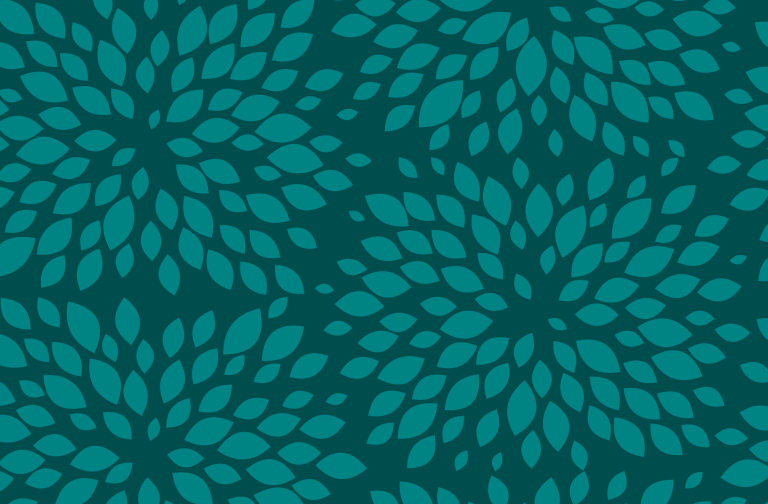
Write a Shadertoy shader that draws this pattern.

```glsl
const vec3 GROUND = vec3(0.0, 0.302, 0.306);
const vec3 LEAF = vec3(0.0, 0.512, 0.515);
const vec2 PERIOD = vec2(1.549, 0.6225);   // repeat of the flower lattice
const vec2 FIRST_FLOWER = vec2(0.2925, 0.7233);
const float DROP = 0.346;                  // height step to the second flower
const float SPREAD = 0.0395;               // spacing of the leaves
const float ASPECT = 0.51;                 // leaf width to length
const float FILL = 0.905;                  // part of the free room a leaf takes
const float JITTER = 0.32;
const float MAX_HALF = 0.07;
const float MIN_HALF = 0.019;
const float REACH = 0.5;                   // largest flower radius
const float WEIGHT_RANGE = 0.75;
const float BEND = 0.22;
const float GOLDEN_ANGLE = 2.3999632;
const float GOLDEN_RATIO = 1.618034;

vec3 hash(vec2 p) {
    vec3 q = fract(p.xyx * vec3(0.1031, 0.1030, 0.0973));
    q += dot(q, q.yxz + 33.33);
    return fract((q.xxy + q.yzz) * q.zyx);
}

// Leaf centre on a loosened sunflower spiral, relative to its flower
vec2 leafCentre(float k, float id) {
    vec2 shift = (hash(vec2(k, id)).xy - 0.5) * JITTER * SPREAD;
    float r = SPREAD * sqrt(k + 0.5);
    float angle = k * GOLDEN_ANGLE + id * 1.7 + shift.y / r;
    return (r + shift.x) * vec2(cos(angle), sin(angle));
}

float leafWeight(float k, float id) {
    return exp2((hash(vec2(k, id)).z - 0.5) * 2.0 * WEIGHT_RANGE);
}

// Coordinates along and across an axis
vec2 toAxis(vec2 v, vec2 axis) {
    return vec2(dot(v, axis), axis.x * v.y - axis.y * v.x);
}

// Distance of two leaves, counted in leaf half lengths
float leafSpacing(vec2 a, vec2 b) {
    vec2 d = abs(toAxis(b - a, normalize(a + b))) / vec2(1.0, ASPECT);
    d = pow(d + 1e-6, vec2(1.5));
    return pow(d.x + d.y, 0.6667);
}

// Spiral neighbours lie a Fibonacci number of steps away
float neighbour(float k, int i) {
    float n = floor(log(7.5 * sqrt(k)) / log(GOLDEN_RATIO)) - 1.0 + float(i / 2);
    float stride = round(pow(GOLDEN_RATIO, n) / 2.236068);
    return k + ((i & 1) == 0 ? stride : -stride);
}

// Half length when each gap is divided by weight
float sharedSize(float k, float id) {
    vec2 q = leafCentre(k, id);
    float w = leafWeight(k, id);
    float size = min(MAX_HALF, 0.52 * length(q));
    for (int i = 0; i < 8; i++) {
        float j = neighbour(k, i);
        if (j < 1.0) continue;
        size = min(size, leafSpacing(q, leafCentre(j, id)) * w / (w + leafWeight(j, id)));
    }
    return size;
}

// Half length after growing into half of the room left over
float grownSize(float k, float id, vec2 q) {
    float room = min(MAX_HALF * 1.1, 0.55 * length(q));
    for (int i = 0; i < 8; i++) {
        float j = neighbour(k, i);
        if (j < 1.0) continue;
        room = min(room, leafSpacing(q, leafCentre(j, id)) - sharedSize(j, id));
    }
    return 0.5 * (sharedSize(k, id) + room);
}

// Half length that fits before the border to the six flowers around
float borderSize(vec2 q, vec2 axis, float side) {
    float size = 1.0;
    for (int i = 0; i < 6; i++) {
        float s = (i & 1) == 0 ? 1.0 : -1.0;
        vec2 other = i < 2 ? vec2(0.0, s * PERIOD.y)
            : vec2(0.5 * s * PERIOD.x, side * (i < 4 ? -DROP : PERIOD.y - DROP));
        float d = length(other);
        float gap = 0.5 * d - dot(q, other) / d + 0.003;
        size = min(size, gap / length(toAxis(other / d, axis) * vec2(1.0, ASPECT)));
    }
    return size;
}

// Signed distance to a pointed, slightly bent leaf
float leafDistance(vec2 v, float size, float bend) {
    float x = v.x / size;
    float y = abs(v.y + bend * ASPECT * size * (x * x - 0.4));
    return (y - ASPECT * size * (1.0 - x * x)) / length(vec2(1.0, 2.0 * ASPECT * x));
}

// Nearest leaf of one flower
float flowerDistance(vec2 p, float id, float side) {
    float r = length(p), nearest = 1.0;
    float inner = max(r - MAX_HALF, 0.0) / SPREAD;
    float outer = min(r + MAX_HALF, REACH) / SPREAD;
    for (float k = max(1.0, floor(inner * inner)); k <= outer * outer; k++) {
        vec2 q = leafCentre(k, id);
        vec2 axis = normalize(q);
        vec2 v = toAxis(p - q, axis);
        if (abs(v.x) > MAX_HALF || abs(v.y) > MAX_HALF * ASPECT * 1.2) continue;
        float size = borderSize(q, axis, side);
        if (size < MIN_HALF) continue;
        size = FILL * min(size, grownSize(k, id, q));
        nearest = min(nearest, leafDistance(v, size, (hash(vec2(id, k)).x - 0.5) * 2.0 * BEND));
    }
    return nearest;
}

void mainImage(out vec4 fragColor, in vec2 fragCoord) {
    vec2 p = fragCoord / iResolution.y;
    float nearest = 1.0;
    for (int i = 0; i < 18; i++) {
        float kind = float(i / 9);
        vec2 origin = FIRST_FLOWER + kind * vec2(0.5 * PERIOD.x, -DROP);
        vec2 cell = round((p - origin) / PERIOD) + vec2(i % 3 - 1, (i / 3) % 3 - 1);
        vec2 local = p - origin - cell * PERIOD;
        if (length(local) > REACH) continue;
        float id = dot(cell, vec2(5.0, 11.0)) + kind * 2.7 + 40.0;
        nearest = min(nearest, flowerDistance(local, id, 1.0 - 2.0 * kind));
    }
    float pixel = 0.7 / iResolution.y;
    fragColor = vec4(mix(LEAF, GROUND, smoothstep(-pixel, pixel, nearest)), 1.0);
}
```
